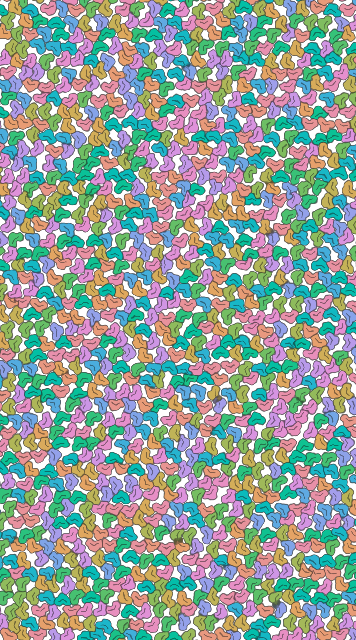
A Shadertoy shader for this pattern:

```glsl
// Tightly packed three-lobed pebbles, each tinted by the direction it faces.

const float PI = 3.14159;

vec2 hash2(vec2 p) {
    vec3 h = fract(p.xyx * vec3(0.1031, 0.1030, 0.0973));
    h += dot(h, h.yzx + 33.33);
    return fract((h.xx + h.yz) * h.zy);
}

// Gradient noise, roughly -0.5 to 0.5
float cornerRamp(vec2 cell, vec2 f, vec2 corner) {
    float a = 2.0 * PI * hash2(cell + corner + 71.0).x;
    return dot(vec2(cos(a), sin(a)), f - corner);
}

float gradientNoise(vec2 p) {
    vec2 cell = floor(p), f = fract(p);
    vec2 u = f * f * f * (f * (f * 6.0 - 15.0) + 10.0);
    float low = mix(cornerRamp(cell, f, vec2(0, 0)), cornerRamp(cell, f, vec2(1, 0)), u.x);
    float high = mix(cornerRamp(cell, f, vec2(0, 1)), cornerRamp(cell, f, vec2(1, 1)), u.x);
    return mix(low, high, u.y);
}

float smoothMin(float a, float b, float k) {
    float h = max(k - abs(a - b), 0.0) / k;
    return min(a, b) - h * h * k * 0.25;
}

float segmentDistance(vec2 p, vec2 a, vec2 b) {
    vec2 ab = b - a;
    return length(p - a - ab * clamp(dot(p - a, ab) / dot(ab, ab), 0.0, 1.0));
}

// A dome with two side lobes and a notch below; q.x is mirrored
float pebbleDistance(vec2 q) {
    float dome = length(q - vec2(0.0, 0.12)) - 0.38;
    float lobe = length(q - vec2(0.34, -0.12)) - 0.30;
    return smoothMin(dome, lobe, 0.08);
}

// Pastel hue wheel of even lightness
vec3 pastel(float hue) {
    return vec3(0.58 + 0.45 * cos(hue) - 0.12 * cos(2.0 * hue),
                0.66 + 0.10 * cos(hue - 2.6),
                0.63 + 0.29 * cos(hue - 4.6));
}

// Share of a pixel covered by a line at signed distance d
float lineCoverage(float d, float halfWidth, float pixel) {
    return clamp((d + halfWidth) / pixel + 0.5, 0.0, 1.0)
         - clamp((d - halfWidth) / pixel + 0.5, 0.0, 1.0);
}

void mainImage(out vec4 fragColor, in vec2 fragCoord) {
    float pixel = 45.0 / iResolution.y;
    vec2 p = fragCoord * pixel + 20.0;

    // Slight warp makes the contours lumpy
    p += 0.11 * vec2(gradientNoise(p * 2.7), gradientNoise(p * 2.7 + 37.0));

    // Find the two nearest pebbles on a jittered, staggered grid
    vec2 spacing = vec2(1.06, 0.90);
    float nearest = 9.0, second = 9.0, crease = 9.0;
    float nearestHue = 0.0, secondHue = 0.0;
    float baseRow = floor(p.y / spacing.y);
    for (int j = -1; j <= 1; j++) {
        float row = baseRow + float(j);
        float shift = 0.5 * mod(row, 2.0);
        float baseColumn = floor(p.x / spacing.x - shift);
        for (int i = -1; i <= 1; i++) {
            vec2 id = vec2(baseColumn + float(i), row);
            vec2 center = (id + vec2(shift, 0.0) + 0.5) * spacing;
            vec2 offset = p - center - 0.36 * (hash2(id) - 0.5);

            // Turn into the pebble's own frame
            float angle = 2.0 * PI * hash2(id + 140.0).y;
            vec2 facing = vec2(cos(angle), sin(angle));
            vec2 q = vec2(abs(offset.x * facing.y - offset.y * facing.x), dot(offset, facing));
            float d = pebbleDistance(q);
            float hue = 1.5 * PI - angle;

            if (d < nearest) {
                second = nearest;
                secondHue = nearestHue;
                nearest = d;
                nearestHue = hue;
                crease = segmentDistance(q, vec2(0.0, 0.03), vec2(0.29, -0.10));
            } else if (d < second) {
                second = d;
                secondHue = hue;
            }
        }
    }

    // Fill, with a smooth seam where two pebbles press together
    float seam = 0.5 * (nearest - second);
    float blend = clamp(0.5 + seam / pixel, 0.0, 0.5);
    vec3 fill = mix(pastel(nearestHue), pastel(secondHue), blend);
    vec3 color = mix(fill, vec3(1.0), clamp(nearest / pixel + 0.5, 0.0, 1.0));

    // Dark contour and inner crease
    float contour = lineCoverage(max(nearest, seam), 0.022, pixel);
    float fold = lineCoverage(crease, 0.018, pixel) * step(nearest, 0.0);
    color = mix(color, vec3(0.08), 0.9 * max(contour, fold));

    fragColor = vec4(clamp(color, 0.0, 1.0), 1.0);
}
```
